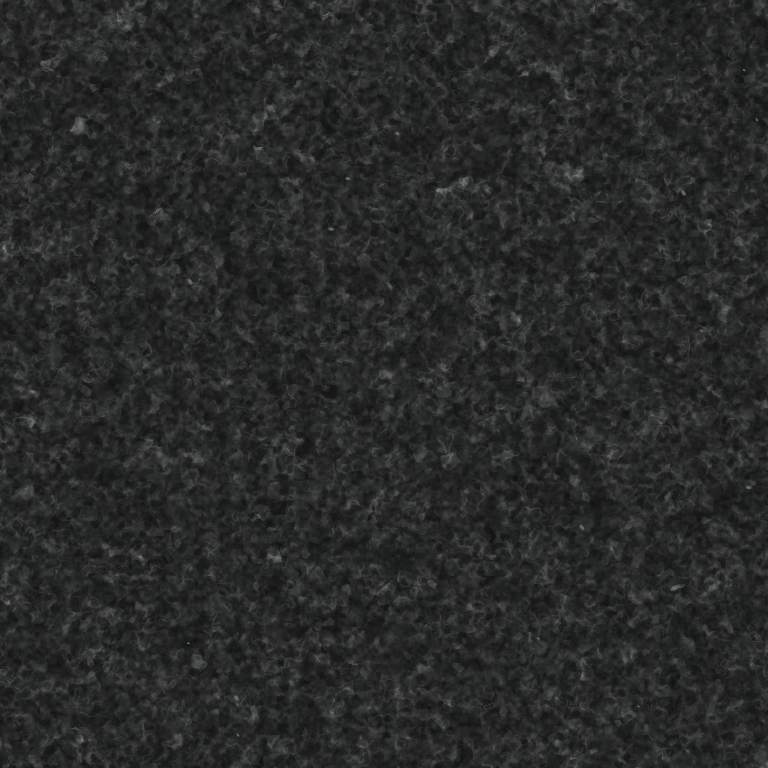
This texture is drawn by a three.js fragment shader. Its source:

```glsl
// Polished black granite: interlocking dark grains, pale hairline veins, rare flakes and specks.
varying vec2 vUv;

const vec3 STONE_COLOR = vec3(0.154, 0.157, 0.157);
const vec3 COOL_TINT = vec3(0.985, 1.003, 1.012);
const vec3 WARM_TINT = vec3(1.012, 1.0, 0.993);
const vec3 SPECK_COLOR = vec3(0.46, 0.46, 0.43);

const float COARSE_SCALE = 52.0;   // grains across the canvas
const float FINE_SCALE = 112.0;
const float GRIT_SCALE = 145.0;
const float VEIN_SCALE = 82.0;
const float CLOUD_SCALE = 24.0;
const float SPECK_SCALE = 15.0;

const float COARSE_CONTRAST = 0.24;
const float FINE_CONTRAST = 0.50;
const float GRIT_CONTRAST = 1.0;
const float VEIN_CONTRAST = 0.40;
const float CLOUD_CONTRAST = 0.08;
const float FLAKE_BOOST = 0.32;
const float FLAKE_SHARE = 0.05;
const float SPECK_SHARE = 0.07;
const float WARP = 0.010;

float hash(vec2 p) {
  return fract(sin(dot(p, vec2(127.1, 311.7))) * 43758.5453);
}

vec2 hash2(vec2 p) {
  return vec2(hash(p), hash(p + 37.3));
}

mat2 rotation(float angle) {
  float c = cos(angle), s = sin(angle);
  return mat2(c, -s, s, c);
}

float noise(vec2 p) {
  vec2 cell = floor(p), f = fract(p);
  f = f * f * (3.0 - 2.0 * f);
  return mix(mix(hash(cell), hash(cell + vec2(1.0, 0.0)), f.x),
             mix(hash(cell + vec2(0.0, 1.0)), hash(cell + 1.0), f.x), f.y);
}

float fbm(vec2 p) {
  float sum = 0.0, weight = 0.5;
  for (int i = 0; i < 3; i++) {
    sum += weight * noise(p);
    p = rotation(0.65) * p * 1.8 + 11.7;
    weight *= 0.55;
  }
  return sum / 0.926;
}

// Randomly turned, elongated grains: x = tone, y = flake mask, z = tint
vec3 grains(vec2 p) {
  vec2 cell = floor(p);
  vec3 sum = vec3(0.0);
  float total = 0.0;
  for (int y = -1; y <= 1; y++) {
    for (int x = -1; x <= 1; x++) {
      vec2 id = cell + vec2(float(x), float(y));
      vec2 offset = p - id - 0.1 - 0.8 * hash2(id);
      offset = rotation(6.283 * hash(id + 5.1)) * offset * vec2(0.75, 1.35);
      float weight = exp(-20.0 * dot(offset, offset)) + 1e-6;
      weight *= weight;
      float flake = step(1.0 - FLAKE_SHARE, hash(id + 71.9));
      sum += weight * vec3(hash(id + 19.7), flake, hash(id + 53.2));
      total += weight;
    }
  }
  return sum / total;
}

// Broken hairlines where smooth noise crosses its middle value
float veins(vec2 p) {
  float ridge = 1.0 - abs(2.0 * noise(p) - 1.0);
  float cross = 1.0 - abs(2.0 * noise(rotation(0.9) * p * 1.3 + 41.0) - 1.0);
  float line = max(smoothstep(0.62, 1.0, ridge), smoothstep(0.66, 1.0, cross));
  return line * smoothstep(0.25, 0.7, noise(p * 0.75 + 9.0));
}

// Tiny slanted bright crystals
float specks(vec2 p) {
  vec2 id = floor(p);
  vec2 offset = fract(p) - 0.2 - 0.6 * hash2(id + 3.7);
  offset = rotation(0.5 + hash(id + 8.3)) * offset * vec2(1.7, 1.0);
  float radius = mix(0.03, 0.07, hash(id + 14.9));
  float shape = 1.0 - smoothstep(radius * 0.5, radius * 1.3, length(offset));
  return shape * step(1.0 - SPECK_SHARE, hash(id + 27.1));
}

void main() {
  // Ragged grain outlines
  vec2 bend = vec2(fbm(vUv * 95.0), fbm(vUv * 95.0 + 63.0)) - 0.5;
  vec2 p = vUv + WARP * bend;

  // Mineral layers
  vec3 coarse = grains(p * COARSE_SCALE);
  vec3 fine = grains(p * FINE_SCALE + 17.0);
  float tone = COARSE_CONTRAST * (coarse.x - 0.5)
             + FINE_CONTRAST * (fine.x - 0.5)
             + GRIT_CONTRAST * (fbm(vUv * GRIT_SCALE) - 0.5)
             + VEIN_CONTRAST * (veins(p * VEIN_SCALE) - 0.22)
             + CLOUD_CONTRAST * (noise(vUv * CLOUD_SCALE) - 0.5)
             + FLAKE_BOOST * (coarse.y + 0.7 * fine.y - 1.7 * FLAKE_SHARE);

  // Tinted stone and crystals
  vec3 color = STONE_COLOR * exp(tone) * mix(COOL_TINT, WARM_TINT, coarse.z);
  color = mix(color, SPECK_COLOR, 0.8 * specks(vUv * SPECK_SCALE));
  gl_FragColor = vec4(color, 1.0);
}
```
